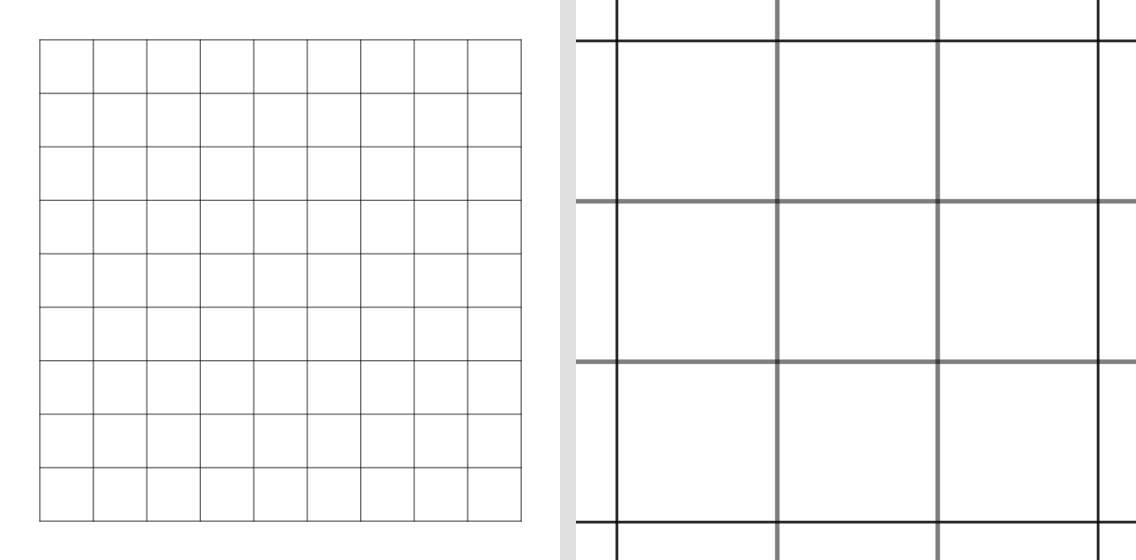
Left, the full canvas; right, a detail of the centre.
Write a three.js fragment shader that draws this pattern.

```glsl
// Square grid of nine by nine cells in thin grey lines on white, every third line crisper.
#define CELLS 9.0
#define PITCH 0.09549
#define ORIGIN vec2(0.0712, 0.0694)
#define CRISP_EVERY 3.0
#define CRISP_WIDTH 0.0016
#define CRISP_INK 0.85
#define SOFT_WIDTH 0.0027
#define SOFT_INK 0.51
#define PAPER vec3(1.0)
#define EDGE_BLUR 1.3

varying vec2 vUv;

// Share of a filter window, centred at offset, that lies inside a centred band.
float bandCoverage(float offset, float width, float window) {
  float upper = min(offset + 0.5 * window, 0.5 * width);
  float lower = max(offset - 0.5 * window, -0.5 * width);
  return max(upper - lower, 0.0) / window;
}

// Ink of the nearest line across one axis, limited to the grid's length along the other.
float lineInk(float across, float along, float windowAcross, float windowAlong) {
  float index = clamp(floor(across / PITCH + 0.5), 0.0, CELLS);
  float crisp = 1.0 - step(0.5, mod(index + 0.25, CRISP_EVERY));
  float width = mix(SOFT_WIDTH, CRISP_WIDTH, crisp);
  float ink = mix(SOFT_INK, CRISP_INK, crisp);
  float span = CELLS * PITCH;
  float stroke = bandCoverage(across - index * PITCH, width, windowAcross);
  float extent = bandCoverage(along - 0.5 * span, span + CRISP_WIDTH, windowAlong);
  return ink * stroke * extent;
}

void main() {
  vec2 window = max(fwidth(vUv) * EDGE_BLUR, vec2(0.00001));
  vec2 p = vUv - ORIGIN;

  float vertical = lineInk(p.x, p.y, window.x, window.y);
  float horizontal = lineInk(p.y, p.x, window.y, window.x);

  // Overlapping strokes darken each other at the crossings.
  gl_FragColor = vec4(PAPER * (1.0 - vertical) * (1.0 - horizontal), 1.0);
}
```
